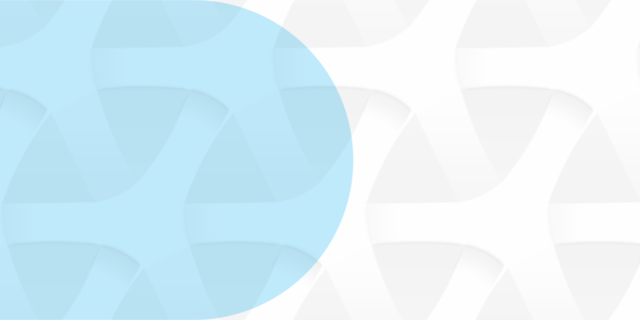
Give the GLSL for this background, as a WebGL 1 fragment shader.

```glsl
precision highp float;
// Pale woven lattice of three-armed struts, tinted blue under a round-ended panel.
uniform vec2 u_resolution;

const vec3 PANEL_TINT = vec3(0.752, 0.920, 0.988);
const vec2 PANEL_CENTER = vec2(0.604, 0.5);
const float PANEL_RADIUS = 0.5;
const vec2 LATTICE_ORIGIN = vec2(1.440, 0.721);
const float LATTICE_PERIOD = 0.569;
const vec2 ROW_STEP = vec2(0.49, 0.853);

// Position along the segment a-b, from 0 to 1
float along(vec2 p, vec2 a, vec2 b) {
  vec2 d = b - a;
  return clamp(dot(p - a, d) / dot(d, d), 0.0, 1.0);
}

// Signed distance to the right of a bowed line a-b
float bowedEdge(vec2 p, vec2 a, vec2 b, float bow) {
  vec2 d = normalize(b - a);
  float t = along(p, a, b);
  return dot(p - a, vec2(d.y, -d.x)) - bow * 4.0 * t * (1.0 - t);
}

// Counterclockwise triangle with one bow per side
float triangle(vec2 p, vec2 a, vec2 b, vec2 c, vec3 bow) {
  float d = max(bowedEdge(p, a, b, bow.x), bowedEdge(p, b, c, bow.y));
  return max(d, bowedEdge(p, c, a, bow.z));
}

// Counterclockwise quadrilateral with one bow per side
float quad(vec2 p, vec2 a, vec2 b, vec2 c, vec2 d, vec4 bow) {
  float near = max(bowedEdge(p, a, b, bow.x), bowedEdge(p, b, c, bow.y));
  float far = max(bowedEdge(p, c, d, bow.z), bowedEdge(p, d, a, bow.w));
  return max(near, far);
}

float fill(float d, float soft) {
  return 1.0 - smoothstep(-soft, soft, d);
}

// Bowed crease that fades out at both ends
float crease(vec2 p, vec2 a, vec2 b, float bow, float width) {
  float t = along(p, a, b);
  float ends = smoothstep(0.0, 0.08, t) * smoothstep(1.0, 0.92, t);
  float d = bowedEdge(p, a, b, bow) / width;
  return exp(-d * d) * ends;
}

// Darkening from one lattice cell
float cellShade(vec2 p, float soft) {
  vec2 corner = vec2(0.0);
  vec2 lowTip = vec2(0.225, -0.51);
  vec2 beamLeft = vec2(0.51, 0.0);
  vec2 beamRight = vec2(0.73, -0.115);
  vec2 apex = vec2(-0.25, -0.13);
  vec2 baseLeft = vec2(-0.52, -0.63);
  vec2 baseRight = vec2(-0.01, -0.62);

  // Openings pointing down and up
  float down = fill(triangle(p, corner, lowTip, beamLeft, vec3(0.02, 0.03, 0.015)), soft);
  float up = fill(triangle(p, apex, baseLeft, baseRight, vec3(0.025, 0.0, 0.0)), soft);
  float shade = down * mix(0.034, 0.044, smoothstep(-0.5, 0.0, p.y));
  shade += up * mix(0.032, 0.042, smoothstep(-0.1, -0.6, p.y));

  // Leg sinking behind the strut below
  float leg = fill(quad(p, apex, baseRight, lowTip, corner, vec4(0.0, 0.02, -0.02, 0.0)), soft);
  shade += leg * mix(0.006, 0.027, smoothstep(-0.1, -0.55, p.y));

  // Shadow at the covered end of the diagonal beam
  vec2 beamDown = vec2(-0.13, -0.22);
  float beam = fill(quad(p, beamLeft, beamLeft + beamDown, beamRight + beamDown, beamRight,
                         vec4(-0.01, 0.0, 0.0, 0.02)), soft);
  float depth = -bowedEdge(p, beamRight, beamLeft, 0.02);
  shade += beam * 0.045 * (1.0 - smoothstep(0.0, 0.18, depth));

  // Shadow at the covered end of the horizontal arm
  vec2 armTop = vec2(-0.03, 0.22);
  float arm = fill(quad(p, corner, vec2(0.2, 0.01), vec2(0.2, 0.22), armTop,
                        vec4(-0.01, 0.0, 0.0, 0.01)), soft);
  shade += arm * 0.018 * (1.0 - smoothstep(-0.02, 0.18, p.x));

  // Thin contact creases
  shade += 0.026 * crease(p, corner, beamLeft, -0.015, 0.010);
  shade += 0.024 * crease(p, beamLeft, beamRight, -0.02, 0.012);
  shade += 0.010 * crease(p, corner, armTop, -0.01, 0.014);
  return shade;
}

// Sum of the cells that can reach this point
float latticeShade(vec2 p, float soft) {
  float row = floor(p.y / ROW_STEP.y);
  float shade = 0.0;
  for (int j = 0; j < 2; j++) {
    vec2 q = p - (row + float(j)) * ROW_STEP;
    q.x = fract(q.x);
    for (int i = 0; i < 2; i++) {
      shade += cellShade(q - vec2(float(i), 0.0), soft);
    }
  }
  return shade;
}

void main() {
  vec2 uv = gl_FragCoord.xy / u_resolution.y;
  float pixel = 1.0 / u_resolution.y;

  // Lattice in soft white
  float soft = max(0.007, pixel / LATTICE_PERIOD);
  vec3 color = vec3(0.997 - latticeShade((uv - LATTICE_ORIGIN) / LATTICE_PERIOD, soft));

  // Panel running off the left side, rounded on the right
  vec2 fromCenter = uv - PANEL_CENTER;
  float panel = length(vec2(max(fromCenter.x, 0.0), fromCenter.y)) - PANEL_RADIUS;
  color *= mix(vec3(1.0), PANEL_TINT, fill(panel, pixel));
  gl_FragColor = vec4(color, 1.0);
}
```
